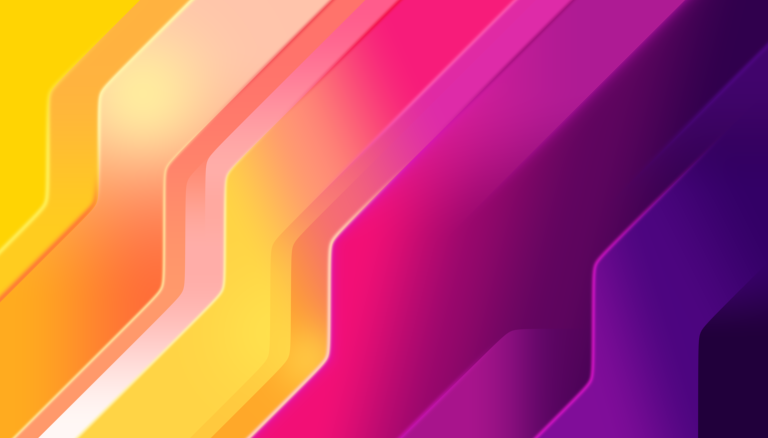
A Shadertoy shader for this background:

```glsl
// Overlapping bent diagonal panels running from yellow through pink to deep violet.

// Signed distance to a slanted edge with a vertical step at x, between heights top and low.
float bentEdge(vec2 p, float x, float top, float low) {
    const float ROUND = 0.014;
    float a = p.y - top, b = low - p.y;
    float ra = length(vec2(a, ROUND)), rb = length(vec2(b, ROUND));
    float slope = 1.0 + 0.5 * (a / ra + b / rb);
    return (p.x - x - 0.5 * (a + ra - b - rb)) / length(vec2(1.0, slope));
}

float fill(float d) {
    float aa = 0.8 / iResolution.y;
    return smoothstep(-aa, aa, d);
}

float ridge(float d, float width) {
    return exp(-d * d / (width * width));
}

float glow(vec2 p, vec2 center, float radius) {
    vec2 q = (p - center) / radius;
    return exp(-dot(q, q));
}

// Soft shade on the positive side of an edge.
float shade(float d, float width) {
    return fill(d) * exp(-max(d, 0.0) / width);
}

vec3 ramp(float t, vec3 a, vec3 b, float start, float end) {
    return mix(a, b, smoothstep(start, end, t));
}

void mainImage(out vec4 fragColor, in vec2 fragCoord) {
    vec2 p = fragCoord / iResolution.xy * vec2(1.745, 1.0);
    float diag = (p.x - p.y) * 0.7071;

    const vec3 YELLOW = vec3(1.0, 0.83, 0.01), AMBER = vec3(1.0, 0.67, 0.12);
    const vec3 CORAL = vec3(1.0, 0.43, 0.22), PEACH = vec3(1.0, 0.77, 0.67);
    const vec3 HOTPINK = vec3(0.95, 0.06, 0.46), ORCHID = vec3(0.72, 0.11, 0.61);
    const vec3 VIOLET = vec3(0.30, 0.02, 0.50), NIGHT = vec3(0.13, 0.0, 0.23);
    const vec3 CREAM = vec3(1.0, 0.94, 0.65), MAGENTA = vec3(0.85, 0.08, 0.78);

    float e1 = bentEdge(p, 0.109, 0.791, 0.534);
    float e2 = bentEdge(p, 0.225, 0.789, 0.534);
    float e3 = bentEdge(p, 0.373, 0.618, 0.341);
    float e4 = bentEdge(p, 0.421, 0.590, 0.334);
    float e5 = bentEdge(p, 0.466, 0.636, 0.336);
    float e6 = bentEdge(p, 0.511, 0.602, 0.336);
    float e7 = bentEdge(p, 0.614, 0.443, 0.182);
    float e8 = bentEdge(p, 0.661, 0.443, 0.182);
    float e9 = bentEdge(p, 0.750, 0.448, 0.182);
    float e10 = bentEdge(p, 1.348, 0.398, 0.130);
    float e11 = bentEdge(p, 1.586, 0.243, -1.0);

    // Yellow and amber panels at the left
    vec3 col = YELLOW;
    col = mix(col, ramp(p.y, vec3(1.0, 0.80, 0.12), vec3(1.0, 0.70, 0.25), 0.45, 0.85), fill(e1));
    col = mix(col, vec3(1.0, 0.92, 0.30), ridge(e1, 0.006) * smoothstep(1.0, 0.6, p.y));
    col = mix(col, CORAL, 0.8 * ridge(e2 + 0.004, 0.008) * smoothstep(0.62, 0.5, p.y));

    // Warm panel with a bright glow
    vec3 warm = ramp(p.x, AMBER, CORAL, 0.02, 0.36);
    warm = ramp(p.y, warm, PEACH, 0.30, 0.90);
    warm = mix(warm, vec3(1.0, 0.93, 0.62), 0.95 * glow(p, vec2(0.325, 0.785), 0.15));
    col = mix(col, warm, fill(e2));
    col = mix(col, CREAM, ridge(e2, 0.005) * smoothstep(0.5, 0.75, p.y));

    // Coral strip, then the pale strip that whitens at the foot
    vec3 strip = ramp(p.y, vec3(1.0, 0.60, 0.42), vec3(1.0, 0.45, 0.42), 0.3, 0.9);
    col = mix(col, strip, fill(e3));
    col = mix(col, CREAM, 0.7 * ridge(e3, 0.004) * smoothstep(0.85, 0.5, p.y));
    col = mix(col, vec3(0.93, 0.22, 0.28), 0.6 * ridge(e3, 0.005) * smoothstep(0.65, 0.95, p.y));
    vec3 pale = ramp(p.y, vec3(1.0, 0.97, 0.96), vec3(1.0, 0.68, 0.66), 0.02, 0.38);
    col = mix(col, pale, fill(e4) * smoothstep(0.68, 0.42, p.y));
    vec3 blush = ramp(p.y, vec3(1.0, 0.68, 0.66), vec3(1.0, 0.36, 0.55), 0.6, 1.0);
    col = mix(col, blush, fill(e5) * smoothstep(0.40, 0.62, p.y));

    // Golden panel turning hot pink toward the top
    float heat = p.x + 0.45 * p.y;
    vec3 gold = ramp(heat, vec3(1.0, 0.83, 0.27), vec3(1.0, 0.57, 0.46), 0.74, 1.02);
    gold = ramp(heat, gold, vec3(0.97, 0.11, 0.48), 0.97, 1.33);
    gold = mix(gold, vec3(1.0, 0.91, 0.32), 0.6 * glow(p, vec2(0.63, 0.24), 0.14));
    col = mix(col, gold, fill(e6));
    col = mix(col, CREAM, 0.8 * ridge(e6, 0.004) * smoothstep(0.75, 0.5, p.y));
    col = mix(col, vec3(0.95, 0.05, 0.25), 0.7 * ridge(e6, 0.005) * smoothstep(0.7, 0.98, p.y));

    // Folded orange strips becoming orchid
    vec3 fold = ramp(heat, vec3(1.0, 0.66, 0.16), vec3(0.96, 0.42, 0.46), 0.72, 1.02);
    fold = ramp(heat, fold, vec3(0.87, 0.17, 0.66), 0.98, 1.35);
    fold = mix(fold, vec3(1.0, 0.82, 0.28), 0.7 * glow(p, vec2(0.70, 0.18), 0.08));
    float foldTop = smoothstep(0.36, 0.70, p.y);
    col = mix(col, fold, fill(e7) * mix(0.25, 0.9, foldTop));
    col = mix(col, fold, fill(e8));
    col = mix(col, vec3(1.0, 0.36, 0.70), 0.7 * ridge(e7, 0.005) * smoothstep(0.5, 0.8, p.y));

    // Broad field from hot pink to night violet
    float dusk = p.x - 0.25 * (p.y - 0.4);
    vec3 field = ramp(dusk, HOTPINK, vec3(0.63, 0.03, 0.43), 0.80, 1.06);
    field = ramp(dusk, field, vec3(0.37, 0.02, 0.37), 0.98, 1.30);
    field = ramp(dusk, field, vec3(0.19, 0.0, 0.30), 1.28, 1.55);
    float bandEdge = diag - 0.394;
    vec3 band = ramp(p.x, vec3(0.85, 0.12, 0.60), ORCHID * 0.95, 0.95, 1.35);
    field = mix(field, band, fill(-bandEdge) * smoothstep(0.44, 0.80, p.y));
    field = mix(field, MAGENTA, 0.45 * shade(bandEdge, 0.012) * smoothstep(0.45, 0.75, p.y));
    float upper = diag - 0.600;
    field = mix(field, VIOLET * 0.85, fill(upper) * smoothstep(0.5, 0.85, p.y));
    field = mix(field, VIOLET, 0.8 * ridge(upper, 0.006) * smoothstep(0.55, 0.85, p.y));
    col = mix(col, field, fill(e9));
    col = mix(col, MAGENTA, 0.8 * shade(e9, 0.010) * smoothstep(0.95, 0.55, p.y));
    col = mix(col, vec3(0.60, 0.04, 0.45), 0.6 * ridge(e9, 0.005) * smoothstep(0.65, 0.9, p.y));
    col = mix(col, vec3(1.0, 0.78, 0.68), ridge(e9 + 0.002, 0.005) * smoothstep(0.65, 0.42, p.y));

    // Low orchid block
    float side = diag - 0.643, roof = 0.25 - p.y;
    float block = 0.5 * (side + roof - length(vec2(side - roof, 0.012)));
    vec3 blockColor = ramp(p.x, vec3(0.66, 0.08, 0.55), vec3(0.28, 0.01, 0.37), 1.05, 1.34);
    col = mix(col, blockColor, fill(block) * smoothstep(1.36, 1.15, p.x));
    col = mix(col, MAGENTA, 0.5 * ridge(side, 0.006) * smoothstep(0.25, 0.05, p.y));

    // Violet panels at the right
    vec3 violet = ramp(p.x + 0.3 * p.y, vec3(0.50, 0.05, 0.60), VIOLET, 1.38, 1.62);
    violet = ramp(p.x + 0.5 * p.y, violet, vec3(0.20, 0.0, 0.40), 1.70, 2.0);
    col = mix(col, violet, fill(e10) * smoothstep(0.80, 0.55, p.y));
    col = mix(col, MAGENTA, 0.75 * ridge(e10, 0.005) * smoothstep(0.72, 0.35, p.y));
    col = mix(col, NIGHT, fill(e11) * smoothstep(0.42, 0.22, p.y));

    fragColor = vec4(clamp(col, 0.0, 1.0), 1.0);
}
```
